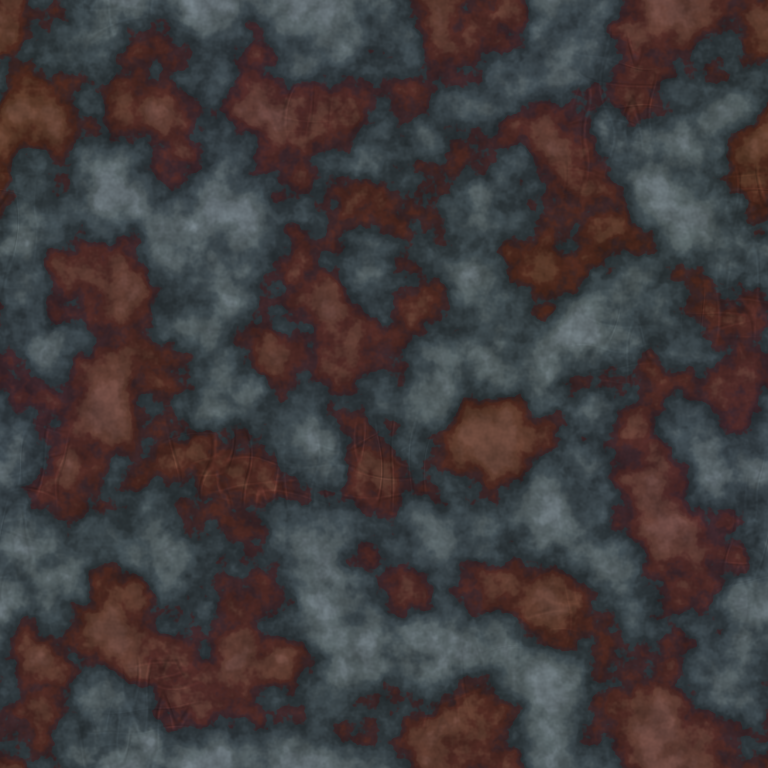
This texture is drawn by a Shadertoy shader. Its source:

```glsl
// Seamless mottled patina: cloudy slate blue-grey broken by soft-edged rust patches.

const vec3 PALE_SLATE   = vec3(0.39, 0.43, 0.45);
const vec3 LIGHT_SLATE  = vec3(0.315, 0.355, 0.365);
const vec3 MID_SLATE    = vec3(0.225, 0.265, 0.285);
const vec3 DARK_SLATE   = vec3(0.165, 0.195, 0.21);
const vec3 DARK_MAROON  = vec3(0.215, 0.14, 0.15);
const vec3 RUST         = vec3(0.28, 0.15, 0.13);
const vec3 LIGHT_RUST   = vec3(0.345, 0.22, 0.18);
const vec3 PALE_RUST    = vec3(0.40, 0.27, 0.235);

const float TAU = 6.2831853;

// Integer hash of a lattice cell, returned in 0..1
float hash(uvec2 cell, int seed) {
    uint h = cell.x * 1597334677u ^ cell.y * 3812015801u ^ uint(seed) * 2654435769u;
    h = (h ^ (h >> 16)) * 2246822519u;
    h = (h ^ (h >> 13)) * 3266489917u;
    h ^= h >> 16;
    return float(h >> 8) / 16777216.0;
}

// Contribution of one lattice corner; the cell wraps to 0..period-1
float cornerSlope(vec2 cell, vec2 period, vec2 offset, int seed) {
    vec2 wrapped = cell - period * floor((cell + 0.5) / period);
    float angle = TAU * hash(uvec2(wrapped + 0.5), seed);
    return dot(vec2(cos(angle), sin(angle)), offset);
}

// Gradient noise that repeats once over the unit square.
// The half-cell shift keeps lattice lines off the edges and octaves unaligned.
float gradientNoise(vec2 uv, vec2 period, int seed) {
    vec2 p = uv * period + 0.5;
    vec2 cell = floor(p);
    vec2 f = p - cell;
    vec2 w = f * f * f * (f * (f * 6.0 - 15.0) + 10.0);
    float a = cornerSlope(cell, period, f, seed);
    float b = cornerSlope(cell + vec2(1, 0), period, f - vec2(1, 0), seed);
    float c = cornerSlope(cell + vec2(0, 1), period, f - vec2(0, 1), seed);
    float d = cornerSlope(cell + vec2(1, 1), period, f - vec2(1, 1), seed);
    return mix(mix(a, b, w.x), mix(c, d, w.x), w.y);
}

// Octave sum with doubling whole-number frequencies
float fbm(vec2 uv, float frequency, int octaves, float gain, int seed) {
    float sum = 0.0;
    float amplitude = 1.0;
    for (int i = 0; i < octaves; i++) {
        sum += amplitude * gradientNoise(uv, vec2(frequency), seed + i);
        amplitude *= gain;
        frequency *= 2.0;
    }
    return sum;
}

// Colour ramp from pale slate through the dark rim to pale rust
vec3 patinaColor(float level) {
    vec3 color = mix(PALE_SLATE, LIGHT_SLATE, smoothstep(-2.4, -1.45, level));
    color = mix(color, MID_SLATE, smoothstep(-1.55, -0.6, level));
    color = mix(color, DARK_SLATE, smoothstep(-0.7, 0.08, level));
    color = mix(color, DARK_MAROON, smoothstep(0.10, 0.36, level));
    color = mix(color, RUST, smoothstep(0.40, 0.95, level));
    color = mix(color, LIGHT_RUST, smoothstep(0.95, 1.6, level));
    return mix(color, PALE_RUST, smoothstep(1.6, 2.5, level));
}

// Embossed creases: a bright thin line with a dark one beside it
float creases(vec2 uv, vec2 period, float width, int seed) {
    float height = gradientNoise(uv, period, seed);
    float bright = 1.0 - smoothstep(0.0, width, abs(height));
    float dark = 1.0 - smoothstep(0.0, width, abs(height - 1.5 * width));
    return bright - 0.8 * dark;
}

void mainImage(out vec4 fragColor, in vec2 fragCoord) {
    vec2 uv = fragCoord / iResolution.xy;

    // Patches: the octave sum scaled to about unit deviation
    float level = fbm(uv, 7.0, 6, 0.55, 11) / 0.257;
    vec3 color = patinaColor(level);
    float rusty = smoothstep(0.1, 0.7, level);

    // Fine cloudy mottling
    color *= 1.0 + 0.19 * fbm(uv, 28.0, 4, 0.68, 41);

    // Broad drift of the rust between warm brown and cool pink
    float drift = gradientNoise(uv, vec2(3), 71);
    color += vec3(0.015, 0.01, 0.06) * drift * mix(0.25, 1.0, rusty);

    // Sparse wrinkled areas with faint creases, clearest on the rust
    float wrinkled = smoothstep(0.14, 0.36, gradientNoise(uv, vec2(5), 83));
    vec2 bend = 0.012 * vec2(gradientNoise(uv, vec2(9), 91), gradientNoise(uv, vec2(9), 92));
    float lines = creases(uv + bend, vec2(36, 10), 0.07, 97)
                + 0.6 * creases(uv + bend, vec2(12, 32), 0.06, 101);
    color *= 1.0 + 0.17 * wrinkled * lines * mix(0.4, 1.0, rusty);

    fragColor = vec4(color, 1.0);
}
```
